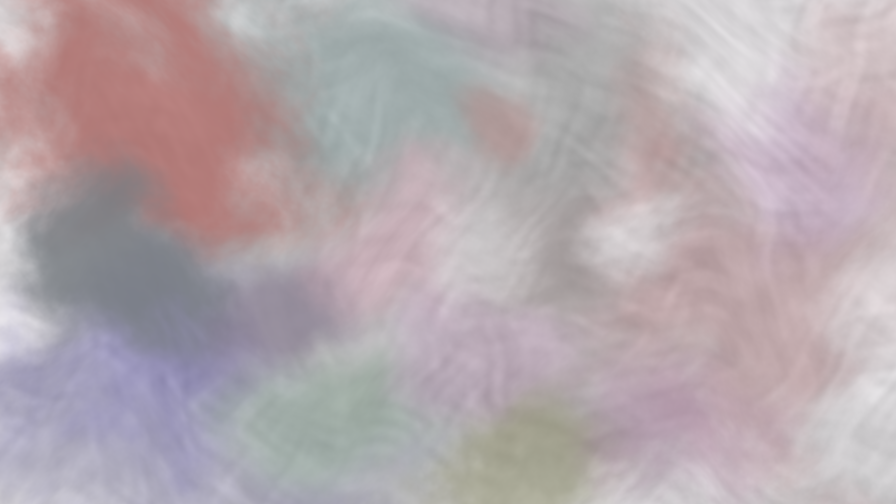
Write a Shadertoy shader that draws this background.

```glsl
// Soft overlapping watercolour clouds in muted grey, rose, indigo and sage on pale paper.

const vec3 PAPER  = vec3(.87, .86, .87);
const vec3 GREY   = vec3(.69, .69, .69);
const vec3 TAUPE  = vec3(.65, .61, .61);
const vec3 TEAL   = vec3(.60, .66, .66);
const vec3 BRICK  = vec3(.70, .48, .47);
const vec3 ROSE   = vec3(.75, .65, .66);
const vec3 PINK   = vec3(.79, .67, .71);
const vec3 LILAC  = vec3(.78, .69, .78);
const vec3 MAUVE  = vec3(.68, .57, .65);
const vec3 PLUM   = vec3(.50, .45, .54);
const vec3 SLATE  = vec3(.47, .49, .51);
const vec3 INDIGO = vec3(.55, .53, .71);
const vec3 HAZE   = vec3(.66, .65, .73);
const vec3 SAGE   = vec3(.60, .67, .62);
const vec3 OLIVE  = vec3(.58, .58, .47);

const float DRIFT_SIZE  = .035;  // bending of the washes
const float EDGE_FREQ   = 4.5;   // scale of the torn edges
const float EDGE_ROUGH  = 1.7;   // raggedness of the torn edges
const float VEIL_AMOUNT = .16;   // mottling of the pigment
const float FIBRE_AMOUNT = .045; // contrast of the brush fibres

mat2 rotation(float a) {
    float c = cos(a), s = sin(a);
    return mat2(c, s, -s, c);
}

float hash(vec2 cell) {
    vec3 q = fract(vec3(cell.xyx) * .1031);
    q += dot(q, q.yzx + 33.33);
    return fract((q.x + q.y) * q.z);
}

float noise(vec2 p) {
    vec2 cell = floor(p), f = fract(p);
    f = f * f * (3. - 2. * f);
    vec2 e = vec2(0, 1);
    return mix(mix(hash(cell), hash(cell + e.yx), f.x),
               mix(hash(cell + e.xy), hash(cell + e.yy), f.x), f.y);
}

float fbm(vec2 p) {
    float sum = 0., amp = .5;
    mat2 turn = rotation(.65);
    for (int i = 0; i < 6; i++) {
        sum += amp * noise(p);
        p = turn * p * 2.05 + 11.3;
        amp *= .54;
    }
    return sum / 1.06;
}

// Layered sines bend the plane smoothly
vec2 drift(vec2 p) {
    float freq = 6., amp = DRIFT_SIZE;
    for (int i = 0; i < 4; i++) {
        p += amp * sin(p.yx * freq + vec2(1.3, 4.1) * float(i + 1));
        freq *= 1.9;
        amp *= .5;
    }
    return p;
}

// One elliptical pool of pigment with a feathered, torn edge
void wash(inout vec3 col, vec2 p, vec3 pigment, vec2 centre, vec2 radius, float strength) {
    float d = length((p - centre) / radius);
    float torn = fbm(p * EDGE_FREQ + centre * 17.) - .5;
    float cover = 1. - smoothstep(.35, 1.4, d + EDGE_ROUGH * torn);
    col = mix(col, pigment, strength * cover);
}

// Faint strokes in several directions, fading in and out in patches
float fibres(vec2 p) {
    float sum = 0.;
    for (int i = 0; i < 5; i++) {
        float k = float(i);
        vec2 q = rotation(.4 + k * .85) * p + k * 7.;
        float patches = smoothstep(.35, .8, noise(q * 5.));
        sum += patches * (noise(q * vec2(9., 60.)) - .5);
    }
    return sum;
}

void mainImage(out vec4 fragColor, in vec2 fragCoord) {
    vec2 uv = fragCoord / iResolution.y;
    vec2 p = drift(uv);
    vec3 col = PAPER;

    // Broad ground
    wash(col, p, GREY, vec2(.92, .46), vec2(.88, .68), .92);
    wash(col, p, GREY, vec2(1.10, .82), vec2(.34, .36), .95);
    wash(col, p, TAUPE, vec2(1.13, .40), vec2(.26, .22), .75);
    wash(col, p, ROSE, vec2(1.48, .42), vec2(.30, .36), .90);
    wash(col, p, HAZE, vec2(.30, .16), vec2(.46, .32), .85);

    // Upper clouds
    wash(col, p, TEAL, vec2(.70, .85), vec2(.26, .20), .75);
    wash(col, p, MAUVE, vec2(1.02, 1.), vec2(.16, .12), .35);
    wash(col, p, PAPER, vec2(1.50, .90), vec2(.20, .19), .85);
    wash(col, p, LILAC, vec2(1.58, .70), vec2(.16, .18), .70);
    wash(col, p, ROSE, vec2(1.76, .90), vec2(.14, .24), .55);
    wash(col, p, BRICK, vec2(.28, .78), vec2(.29, .28), .97);
    wash(col, p, BRICK, vec2(1.28, .75), vec2(.10, .18), .32);
    wash(col, p, BRICK, vec2(.97, .73), vec2(.07, .08), .40);

    // Lower clouds
    wash(col, p, INDIGO, vec2(.25, .24), vec2(.22, .20), .70);
    wash(col, p, SLATE, vec2(.20, .43), vec2(.23, .16), .85);
    wash(col, p, PLUM, vec2(.54, .40), vec2(.14, .13), .60);
    wash(col, p, SAGE, vec2(.64, .16), vec2(.24, .15), .70);
    wash(col, p, OLIVE, vec2(1.09, .06), vec2(.17, .13), .65);
    wash(col, p, MAUVE, vec2(1.34, .14), vec2(.18, .16), .75);

    // Light accents
    wash(col, p, PINK, vec2(.78, .51), vec2(.15, .14), .75);
    wash(col, p, LILAC, vec2(.95, .30), vec2(.18, .11), .55);
    wash(col, p, PAPER, vec2(.93, .48), vec2(.11, .11), .60);
    wash(col, p, PAPER, vec2(1.25, .49), vec2(.10, .08), .75);
    wash(col, p, PAPER, vec2(1.74, .32), vec2(.13, .22), .70);

    // Pigment grain stays weaker in the dense, dark pools
    float grain = smoothstep(.45, .75, dot(col, vec3(1. / 3.)));
    col += grain * VEIL_AMOUNT * (fbm(p * 9. + 3.) - .5);
    col += grain * FIBRE_AMOUNT * fibres(p);

    fragColor = vec4(clamp(col, 0., 1.), 1.);
}
```
